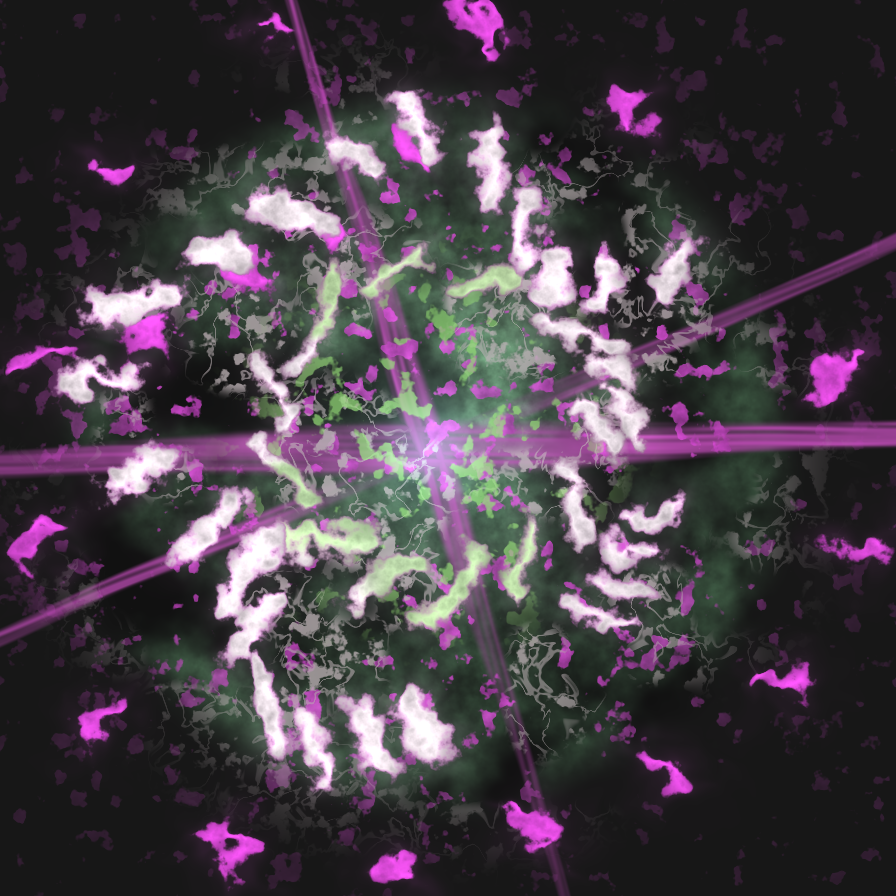
Give the GLSL for this background, as a three.js fragment shader.

```glsl
// Fluorescent tissue: fibre beams crossing at a pale hub in a mottled green disc.
// White lumps and magenta clusters are capsules strung on rippled arcs;
// haze, debris and ragged edges come from value noise.

varying vec2 vUv;

const float TAU = 6.283185;
const vec2 HUB = vec2(0.478, 0.498);
const vec3 MOSS = vec3(0.16, 0.26, 0.18);
const vec3 LEAF = vec3(0.55, 0.82, 0.42);
const vec3 MAUVE = vec3(0.69, 0.28, 0.66);
const vec3 MAGENTA = vec3(0.86, 0.29, 0.85);
const vec3 PEARL = vec3(1.0, 0.95, 0.98);
const vec3 FLAT = vec3(0.0, 1.0, 0.0);

float hash(vec2 p) {
  vec3 q = fract(p.xyx * 0.1031);
  q += dot(q, q.yzx + 33.33);
  return fract((q.x + q.y) * q.z);
}

float noise(vec2 p) {
  vec2 i = floor(p), f = fract(p), e = vec2(1.0, 0.0);
  f = f * f * (3.0 - 2.0 * f);
  return mix(mix(hash(i), hash(i + e), f.x),
             mix(hash(i + e.yx), hash(i + 1.0), f.x), f.y);
}

float fbm(vec2 p) {
  float sum = 0.0, amp = 0.53;
  for (int i = 0; i < 4; i++) {
    sum += amp * noise(p);
    p = mat2(1.6, 1.2, -1.2, 1.6) * p + 17.3;
    amp *= 0.5;
  }
  return sum;
}

vec2 warp(vec2 p, float scale, float amount) {
  p *= scale;
  return (p + amount * scale * (vec2(noise(p + 40.0), noise(p + 91.0)) - 0.5)) / scale;
}

vec2 heading(float angle) { return vec2(cos(angle), sin(angle)); }

// w = amplitude, period, crest
float wave(float k, vec3 w) { return w.x * cos(TAU * (k - w.z) / w.y); }

// Signed distance to capsules on an arc (start, step, radius).
// size = half length, thickness; turn = tilt from the radius.
float lumps(vec2 p, int count, vec3 arc, vec3 bend, vec3 swell, vec3 ripple,
            vec2 size, float turn) {
  float nearest = 1.0;
  for (int i = 0; i < 20; i++) {
    if (i >= count) break;
    float k = float(i), h = hash(vec2(k, 43.0)), g = hash(vec2(k, 74.0));
    float angle = arc.x + arc.y * k + wave(k, bend);
    float reach = arc.z + wave(k, swell) + wave(k, ripple);
    vec2 q = p - HUB - reach * heading(angle);
    vec2 axis = heading(angle + turn + 0.4 * (g - 0.5));
    float span = size.x * (0.75 + 0.5 * h);
    float d = length(q - axis * clamp(dot(q, axis), -span, span));
    nearest = min(nearest, d - size.y * (0.8 + 0.4 * g));
  }
  return nearest;
}

// Bundle of fibres from a to b; width = at the ends, at the hub.
float beam(vec2 p, vec2 a, vec2 b, vec2 width, float seed) {
  vec2 dir = normalize(b - a), q = p - HUB;
  float along = dot(p - a, dir), off = dot(p - a, vec2(-dir.y, dir.x));
  off += 0.008 * (noise(vec2(along * 7.0, seed)) - 0.5);
  float w = mix(width.x, width.y, exp(-14.0 * dot(q, q)));
  float fibre = noise(vec2(along * 7.0 + seed, off * 240.0 + along * 9.0));
  return (1.0 - smoothstep(0.5 * w, w, abs(off))) * (0.3 + 0.75 * fibre);
}

// Lays lumps over a colour: rim, core and faint halo.
vec3 addLumps(vec3 base, float d, float grain, vec3 rim, vec3 core) {
  float rough = d + 0.03 * (grain - 0.5);
  vec3 tone = mix(rim, core, smoothstep(0.001, -0.01, rough)) * (0.68 + 0.64 * grain);
  base += rim * 0.12 * exp(-max(d, 0.0) * 70.0);
  return mix(base, tone, smoothstep(0.003, -0.004, rough));
}

void main() {
  vec2 p = vUv, heart = p - vec2(0.52, 0.56);
  float r = length(p - HUB), cloud = fbm(p * 9.0), grain = fbm(p * 70.0 + 9.0);

  // Green disc with a denser border and a brighter heart
  float disc = 1.0 - smoothstep(0.36, 0.43, r + 0.05 * (cloud - 0.5));
  float border = exp(-pow((r - 0.37) / 0.045, 2.0));
  vec3 col = vec3(mix(0.09, 0.065, disc));
  col += MOSS * disc * smoothstep(0.3, 0.75, cloud) * (0.3 + 0.35 * border + 0.8 * grain);
  col += vec3(0.28, 0.4, 0.31) * exp(-40.0 * dot(heart, heart)) * cloud * (0.5 + grain);

  // Crossing beams
  float level = beam(p, vec2(0.0, 0.483), vec2(1.0, 0.518), vec2(0.017, 0.036), 3.0);
  float slope = beam(p, vec2(0.0, 0.288), vec2(1.0, 0.727), vec2(0.011, 0.016), 11.0);
  float steep = beam(p, vec2(0.328, 1.0), vec2(0.63, 0.0), vec2(0.008, 0.025), 23.0);
  slope *= mix(0.25, 0.8, smoothstep(0.08, 0.23, r));
  steep *= mix(0.35, 0.95, smoothstep(0.3, 0.43, p.y));
  level *= mix(0.75, 1.1, p.x);
  col = mix(col, MAUVE, min(max(level, max(slope, steep)), 1.0));

  // Magenta flecks, pale curls and crumbs, green scraps
  float crowd = 1.0 - smoothstep(0.27, 0.5, r);
  float patchy = smoothstep(0.36, 0.62, noise(p * 15.0 + 5.0)) * crowd;
  float fleck = smoothstep(0.62, 0.69, fbm(p * 46.0 + 60.0) + 0.1 * crowd * (cloud - 0.3) - 0.03);
  float curl = 1.0 - smoothstep(0.01, 0.04, abs(fbm(warp(p, 40.0, 0.025) * 32.0) - 0.5));
  float crumb = smoothstep(0.6, 0.7, fbm(p * 60.0 + 210.0));
  float scrap = smoothstep(0.62, 0.7, fbm(p * 42.0 + 130.0));
  col = mix(col, MAGENTA * (0.6 + 0.6 * grain), fleck * (0.15 + 0.65 * crowd));
  col = mix(col, vec3(0.7, 0.66, 0.67), max(curl * 0.6, crumb * 0.8) * patchy);
  col = mix(col, LEAF, scrap * 0.7 * (1.0 - smoothstep(0.12, 0.27, r)));

  // Ragged magenta clusters
  vec2 wavy = warp(warp(p, 22.0, 0.026), 60.0, 0.015), ragged = warp(wavy, 42.0, 0.036);
  vec2 blot = vec2(0.018, 0.013);
  float far = lumps(ragged, 14, vec3(1.17, 0.419, 0.465), vec3(0.157, 13.0, 6.5),
                    vec3(0.03, 5.0, 2.0), FLAT, blot, 0.6);
  float near = lumps(ragged, 4, vec3(1.606, 0.385, 0.295), FLAT,
                     vec3(0.045, 3.0, 0.0), FLAT, blot, 0.4);
  col = addLumps(col, min(far, near), grain, MAGENTA * 0.85, MAGENTA * 1.1);

  // Inner worms, then outer lumps
  float worm = lumps(wavy, 12, vec3(0.175, TAU / 12.0, 0.178), FLAT,
                     vec3(0.025, 12.0, 2.0), FLAT, vec2(0.04, 0.012), -0.92);
  float knot = lumps(wavy, 3, vec3(0.2, 0.17, 0.225), FLAT, FLAT, FLAT, vec2(0.03, 0.012), -0.92);
  vec3 tint = mix(PEARL, vec3(0.8, 0.93, 0.7), smoothstep(0.55, 0.7, noise(p * 9.0)));
  col = addLumps(col, min(worm, knot), grain, vec3(0.66, 0.48, 0.63), tint);
  float lump = lumps(wavy, 19, vec3(0.61, 0.227, 0.318), vec3(0.157, 18.0, 13.5),
                     vec3(0.035, 11.0, 7.8), vec3(0.045, 5.4, 4.6), vec2(0.03, 0.016), 0.49);
  float slip = lumps(wavy, 4, vec3(5.515, 0.163, 0.265), FLAT, FLAT, FLAT, vec2(0.028, 0.011), 0.5);
  col = addLumps(col, min(lump, slip), grain, vec3(0.78, 0.5, 0.76), PEARL);

  // Pale glow at the hub
  col += vec3(0.16, 0.24, 0.24) * exp(-420.0 * r * r) + vec3(0.07, 0.1, 0.1) * exp(-60.0 * r * r);
  gl_FragColor = vec4(clamp(col, 0.0, 1.0), 1.0);
}
```
